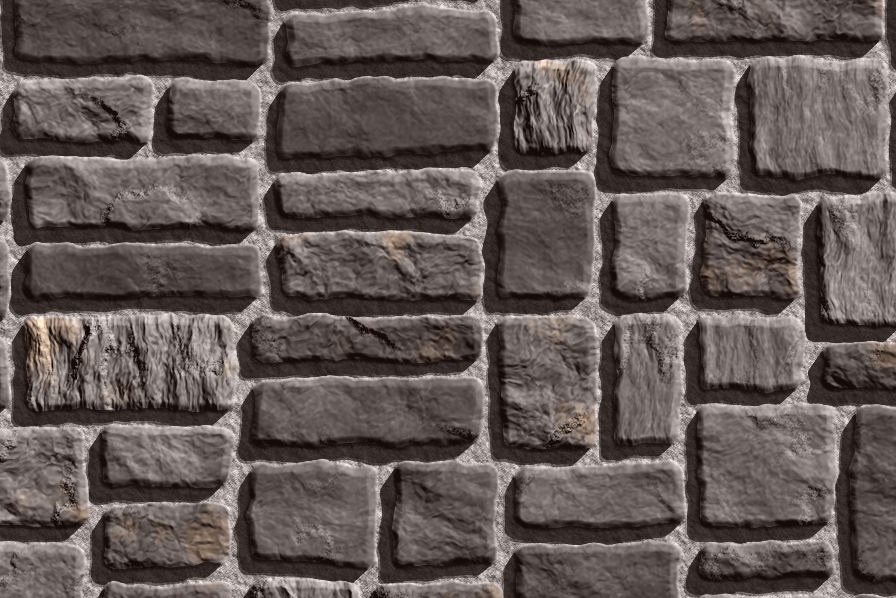
Give the GLSL for this texture, as a Shadertoy shader.

```glsl
// Draws a wall of rough grey-brown stone blocks in pale mortar, raked by light from the upper right.

struct Stone {
    float dist;   // signed distance to the outline, negative inside
    vec2 seed;    // random pair of this block
};

vec2 hash2(vec2 p) {
    p = vec2(dot(p, vec2(127.1, 311.7)), dot(p, vec2(269.5, 183.3)));
    return fract(sin(p) * 43758.5);
}

float gradientNoise(vec2 p) {
    vec2 i = floor(p), f = fract(p);
    vec2 u = f * f * f * (f * (f * 6.0 - 15.0) + 10.0);
    vec2 o = vec2(0, 1);
    float a = dot(hash2(i) * 2.0 - 1.0, f);
    float b = dot(hash2(i + o.yx) * 2.0 - 1.0, f - o.yx);
    float c = dot(hash2(i + o.xy) * 2.0 - 1.0, f - o.xy);
    float d = dot(hash2(i + o.yy) * 2.0 - 1.0, f - o.yy);
    return mix(mix(a, b, u.x), mix(c, d, u.x), u.y);
}

float fbm(vec2 p) {
    float sum = 0.0, amp = 1.0;
    for (int i = 0; i < 5; i++) {
        sum += amp * gradientNoise(p);
        p = mat2(1.6, 1.2, -1.2, 1.6) * p + 3.7;
        amp *= 0.52;
    }
    return sum;
}

float jitter(vec2 vertex) {
    return (hash2(vertex + 4.0).x - 0.5) * 0.58;
}

// Pinwheel tiling of random rectangles, some of them cut in two
Stone findStone(vec2 p) {
    p += 0.016 * vec2(gradientNoise(p * 4.5), gradientNoise(p * 4.5 + 19.0));
    vec2 cell = vec2(0.34, 0.215), g = p / cell;
    vec2 lo = floor(g), hi = lo + 1.0, id = lo;
    for (int k = 0; k < 9; k++) {
        vec2 c = floor(g) + vec2(k % 3, k / 3) - 1.0;
        float sw = jitter(c), se = jitter(c + vec2(1, 0));
        float nw = jitter(c + vec2(0, 1)), ne = jitter(c + 1.0);
        bool even = mod(c.x + c.y, 2.0) < 0.5;
        vec2 a = c + (even ? vec2(nw, sw) : vec2(sw, se));
        vec2 b = c + 1.0 + (even ? vec2(se, ne) : vec2(ne, nw));
        if (all(greaterThanEqual(g, a)) && all(lessThan(g, b))) {
            lo = a; hi = b; id = c;
            break;
        }
    }
    lo *= cell;
    hi *= cell;
    vec2 size = hi - lo, rnd = hash2(id + 37.0);
    vec2 cut = mix(lo, hi, mix(0.38, 0.62, rnd.x));
    id *= 3.0;
    if (size.y > 0.235 && rnd.y < 0.6) {
        if (p.y < cut.y) hi.y = cut.y; else { lo.y = cut.y; id.y += 1.0; }
    } else if (size.x > 0.31 && rnd.y > 0.4) {
        if (p.x < cut.x) hi.x = cut.x; else { lo.x = cut.x; id.x += 1.0; }
    }

    // Rounded box with a ragged outline
    Stone s;
    s.seed = hash2(id + 11.0);
    vec2 q = abs(p - 0.5 * (lo + hi)) - 0.5 * (hi - lo) + 0.014 + 0.02;
    s.dist = length(max(q, 0.0)) + min(max(q.x, q.y), 0.0) - 0.02;
    s.dist += 0.010 * gradientNoise(p * 15.0) + 0.006 * gradientNoise(p * 40.0);
    return s;
}

float blockMask(float dist) {
    return smoothstep(0.003, -0.005, dist);
}

// Height of block faces with broken ledges and pits, or of sandy mortar
float relief(vec2 p, vec2 seed, float block) {
    float bevel = 0.008 * smoothstep(0.004, -0.015, findStone(p).dist);
    vec2 q = p + seed * 40.0;
    float rough = mix(0.5, 1.5, seed.y * seed.y);
    vec2 grain = seed.x > 0.88 ? vec2(1.8, 0.65) : vec2(0.85, 1.15);
    vec2 warped = q * grain + 0.03 * vec2(fbm(q * 7.0), fbm(q * 7.0 + 31.0));
    float face = 0.016 * fbm(warped * 7.0);
    float broken = smoothstep(-0.15, 0.3, gradientNoise(q * 6.0 + 8.0));
    float bend = gradientNoise(warped * 6.0) + 0.15 * fbm(q * 20.0);
    face += 0.007 * broken * smoothstep(-0.06, 0.06, bend);
    face += 0.008 * broken * abs(gradientNoise(warped * 15.0));
    return bevel + mix(0.0026 * fbm(p * 38.0), rough * face, block);
}

// Shadow thrown on the mortar by the blocks toward the light
float castShadow(vec2 p, float block, vec2 toLight) {
    float top = 0.028 * (1.0 + 0.5 * gradientNoise(p * 5.0)), shade = 0.0;
    for (int i = 1; i <= 7; i++) {
        float t = 0.006 * float(i);
        float over = top * (blockMask(findStone(p + toLight * t).dist) - block) - 0.6 * t;
        shade = max(shade, smoothstep(0.0, 0.007, over));
    }
    return shade;
}

void mainImage(out vec4 fragColor, in vec2 fragCoord) {
    vec2 p = fragCoord / iResolution.y + vec2(2.3, 5.1);
    vec3 light = normalize(vec3(0.56, 0.66, 0.52));
    vec2 e = vec2(0.0019, 0.0);
    Stone s = findStone(p);
    float block = blockMask(s.dist);

    vec2 slope = vec2(relief(p + e.xy, s.seed, block), relief(p + e.yx, s.seed, block));
    slope = (slope - relief(p, s.seed, block)) / e.x;
    float lit = max(dot(normalize(vec3(-slope, 1.0)), light), 0.0);
    lit *= 1.0 - 0.78 * castShadow(p, block, normalize(light.xy));

    // Albedo of block and mortar, with mottling and fine grit
    vec2 q = p + s.seed * 40.0;
    float mottle = fbm(q * 9.0);
    float albedo = mix(1.12, mix(0.48, 0.78, s.seed.x) + 0.14 * mottle, block);
    float grit = gradientNoise(p * 150.0) + 0.7 * gradientNoise(p * 75.0);
    float value = 0.04 + albedo * lit * (1.0 + 0.2 * grit);

    vec3 color = value + vec3(0.04, 0.0, -0.01);
    float rust = block * step(0.75, s.seed.y) * smoothstep(0.0, 0.6, mottle);
    color += rust * value * vec3(0.14, 0.04, -0.08);
    fragColor = vec4(clamp(color, 0.0, 1.0), 1.0);
}
```
